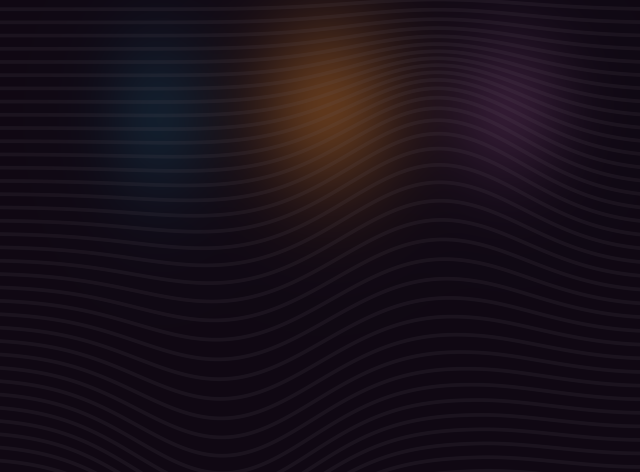
Write a Shadertoy shader that draws this background.

```glsl
#define LINE_SPACING 0.02796
#define FIRST_LINE 0.0194
#define LINE_WIDTH 0.0078
#define LINE_OPACITY 0.12
#define TROUGH_DEPTH 0.185
#define CREST_HEIGHT 0.157
#define RIGHT_SAG 0.02
#define SOLVER_STEPS 14

const vec3 NIGHT = vec3(0.061, 0.033, 0.076);
const vec3 LINE_TINT = vec3(0.42, 0.38, 0.42);
const vec3 AMBER = vec3(0.310, 0.185, 0.035);
const vec3 TEAL = vec3(0.010, 0.082, 0.098);
const vec3 PLUM = vec3(0.130, 0.070, 0.120);

// Soft elliptical falloff, 1 at its centre
float bell(vec2 p, vec2 centre, vec2 radius) {
    vec2 q = (p - centre) / radius;
    return exp(-dot(q, q));
}

// Downward shift of a line that rests at depth p.y
float sag(vec2 p) {
    float trough = TROUGH_DEPTH * bell(p, vec2(0.349, 0.915), vec2(0.189, 0.326));
    float crest = CREST_HEIGHT * bell(p, vec2(0.683, 0.422), vec2(0.185, 0.282));
    return trough - crest + RIGHT_SAG * p.y * smoothstep(0.75, 1.0, p.x);
}

// Rest depth of the line through p, by fixed-point iteration
float restDepth(vec2 p) {
    float depth = p.y;
    for (int i = 0; i < SOLVER_STEPS; i++) {
        depth = p.y - sag(vec2(p.x, depth));
    }
    return depth;
}

// Coverage of evenly stroked, antialiased contour lines
float contourLines(vec2 p) {
    float depth = restDepth(p);
    float slope = max(length(vec2(dFdx(depth), dFdy(depth))), 1e-6);
    float phase = (depth - FIRST_LINE) / LINE_SPACING;
    float distancePx = abs(fract(phase + 0.5) - 0.5) * LINE_SPACING / slope;
    float halfWidthPx = 0.5 * LINE_WIDTH * iResolution.y;
    return 1.0 - smoothstep(halfWidthPx - 0.6, halfWidthPx + 0.6, distancePx);
}

void mainImage(out vec4 fragColor, in vec2 fragCoord) {
    // Canvas fractions, with depth measured from the top
    vec2 p = fragCoord / iResolution.xy;
    p.y = 1.0 - p.y;

    // Coloured glows
    vec3 color = NIGHT;
    color += AMBER * bell(p, vec2(0.514, 0.225), vec2(0.117, 0.194));
    color += TEAL * bell(p, vec2(0.247, 0.250), vec2(0.090, 0.190));
    color += PLUM * bell(p, vec2(0.795, 0.230), vec2(0.098, 0.165));

    // Translucent lines
    color = mix(color, LINE_TINT, LINE_OPACITY * contourLines(p));
    fragColor = vec4(color, 1.0);
}
```
